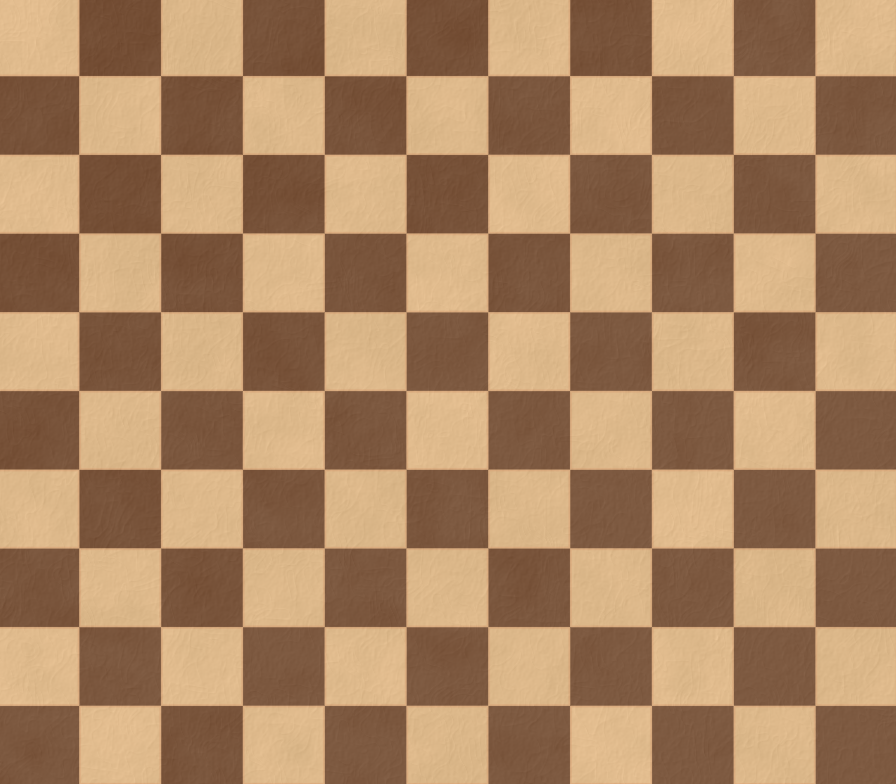
Write a WebGL 2 fragment shader that draws this pattern.

```glsl
#version 300 es
precision highp float;
// Tan and brown checkerboard, 11 by 10 squares, on finely creased leathery paper.

uniform vec2 u_resolution;
out vec4 fragColor;

// Grid, in fractions of the canvas; the outer squares are slightly cropped
const vec2 CELL = vec2(0.0913, 0.1004);
const vec2 FIRST_EDGE = vec2(0.0885, 0.0997);

// Seam, in canvas heights
const float SEAM_WIDTH = 0.0021;

const vec3 TAN_DEEP = vec3(0.850, 0.710, 0.530);
const vec3 TAN_PALE = vec3(0.890, 0.742, 0.562);
const vec3 BROWN_RED = vec3(0.440, 0.288, 0.188);
const vec3 BROWN_GREY = vec3(0.492, 0.352, 0.254);
const vec3 SEAM_PEACH = vec3(0.850, 0.640, 0.465);

float hash(vec2 p) {
    vec3 q = fract(p.xyx * 0.1031);
    q += dot(q, q.yzx + 33.33);
    return fract((q.x + q.y) * q.z);
}

float noise(vec2 p) {
    vec2 i = floor(p);
    vec2 f = fract(p);
    f = f * f * (3.0 - 2.0 * f);
    float low = mix(hash(i), hash(i + vec2(1, 0)), f.x);
    float high = mix(hash(i + vec2(0, 1)), hash(i + vec2(1, 1)), f.x);
    return mix(low, high, f.y);
}

float fbm(vec2 p) {
    float sum = 0.0;
    float gain = 0.5;
    for (int i = 0; i < 4; i++) {
        sum += gain * noise(p);
        p = mat2(1.6, 1.2, -1.2, 1.6) * p + 17.3;
        gain *= 0.5;
    }
    return sum / 0.9375;
}

// Narrow ridges where warped noise crosses its middle value
float creases(vec2 p, vec2 scale) {
    vec2 warp = vec2(noise(p * 31.0), noise(p * 31.0 + 40.0)) * 0.04;
    float n = noise((p + warp) * scale + 60.0);
    return pow(1.0 - abs(2.0 * n - 1.0), 4.0);
}

// Height of the paper: fibres, creases and fine grain
float relief(vec2 p) {
    return 0.40 * creases(p, vec2(62.0, 38.0))
         + 0.35 * creases(p + 3.7, vec2(115.0, 70.0))
         + 0.50 * noise(p * vec2(260.0, 150.0))
         + 0.30 * noise(p * 330.0 + 9.0);
}

// Signed distance to the nearest square edge, positive on tan squares
float checkerDistance(vec2 grid, vec2 cellSize) {
    vec2 edge = (0.5 - abs(fract(grid) - 0.5)) * cellSize;
    vec2 id = floor(grid);
    float side = mod(id.x + id.y, 2.0) * 2.0 - 1.0;
    return min(edge.x, edge.y) * side;
}

void main() {
    vec2 uv = gl_FragCoord.xy / u_resolution;
    vec2 aspect = vec2(u_resolution.x / u_resolution.y, 1.0);
    vec2 p = uv * aspect;
    float pixel = 1.0 / u_resolution.y;

    vec2 grid = (uv - FIRST_EDGE) / CELL + 1.0;
    float d = checkerDistance(grid, CELL * aspect);
    float cellTone = hash(floor(grid) + 11.0) - 0.5;
    float mottle = fbm(p * 24.0) - 0.5;

    // Square colours: brown is redder toward the upper left
    float fade = 0.25 + 0.55 * uv.x + 0.45 * (1.0 - uv.y);
    float brownMix = clamp(fade + 0.3 * cellTone + 0.8 * mottle, 0.0, 1.0);
    float tanMix = clamp(0.48 + 0.6 * cellTone + 1.4 * mottle, 0.0, 1.0);
    vec3 brown = mix(BROWN_RED, BROWN_GREY, brownMix);
    vec3 tan = mix(TAN_DEEP, TAN_PALE, tanMix);

    // Soft edge with a thin peach seam on the tan side
    float soft = max(0.0010, 0.6 * pixel);
    vec3 color = mix(brown, tan, smoothstep(-soft, soft, d));
    float seam = 1.0 - smoothstep(0.0, SEAM_WIDTH, abs(d - 0.5 * SEAM_WIDTH));
    color = mix(color, SEAM_PEACH, 0.6 * seam);

    // Creases lit from the upper left
    vec2 lightStep = vec2(-0.0016, 0.0016);
    float slope = relief(p) - relief(p + lightStep);
    color += 0.045 * slope * mix(0.85, 1.0, step(0.0, d));

    fragColor = vec4(color, 1.0);
}
```
